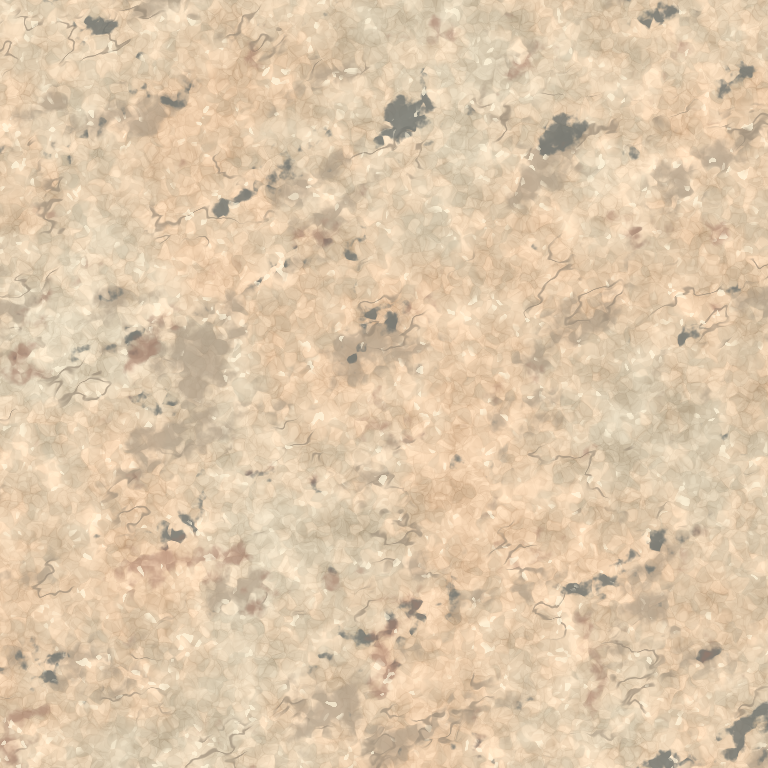
A Shadertoy shader for this texture:

```glsl
const vec3 SHADOW = vec3(0.805, 0.705, 0.585);
const vec3 CREAM = vec3(0.970, 0.885, 0.770);
const vec3 PEACH = vec3(0.022, -0.014, -0.030);
const vec3 TAUPE = vec3(0.665, 0.600, 0.520);
const vec3 SLATE = vec3(0.430, 0.445, 0.430);
const vec3 RUST = vec3(0.640, 0.480, 0.410);
const vec3 SPARKLE = vec3(1.0, 0.955, 0.850);

const float VEIN_ANGLE = 0.48;
const float CLUMP_SCALE = 36.0;
const float GRAIN_SCALE = 78.0;
const float FINE_SCALE = 145.0;
const float BASE_TONE = 0.64;
const float CREVICE_DEPTH = 0.42;

vec2 hash2(vec2 p) {
    vec3 q = fract(p.xyx * vec3(0.1031, 0.1030, 0.0973));
    q += dot(q, q.yzx + 33.33);
    return fract((q.xx + q.yz) * q.zy);
}

vec2 gradient(vec2 cell) {
    float a = 6.2832 * hash2(cell).x;
    return vec2(cos(a), sin(a));
}

float gradientNoise(vec2 p) {
    vec2 i = floor(p), f = fract(p);
    vec2 u = f * f * f * (f * (f * 6.0 - 15.0) + 10.0);
    vec2 e = vec2(1.0, 0.0);
    float a = dot(gradient(i), f);
    float b = dot(gradient(i + e.xy), f - e.xy);
    float c = dot(gradient(i + e.yx), f - e.yx);
    float d = dot(gradient(i + e.xx), f - e.xx);
    return mix(mix(a, b, u.x), mix(c, d, u.x), u.y);
}

float fbm(vec2 p) {
    float sum = 0.0, amp = 1.0;
    for (int i = 0; i < 4; i++) {
        sum += amp * gradientNoise(p);
        p = mat2(1.6, 1.2, -1.2, 1.6) * p + 17.3;
        amp *= 0.5;
    }
    return sum;
}

// Softly blended cell tone in x, crevice between cells in y
vec2 grains(vec2 p) {
    vec2 i = floor(p), f = fract(p);
    float near = 8.0, next = 8.0, total = 0.0, weights = 0.0;
    for (int y = -1; y <= 1; y++)
    for (int x = -1; x <= 1; x++) {
        vec2 o = vec2(x, y);
        float d = length(o + hash2(i + o) - f);
        float w = exp(-16.0 * d);
        total += w * hash2(i + o + 57.0).y;
        weights += w;
        next = min(next, max(near, d));
        near = min(near, d);
    }
    return vec2(total / weights, 1.0 - smoothstep(0.0, 0.24, next - near));
}

void mainImage(out vec4 fragColor, in vec2 fragCoord) {
    vec2 p = fragCoord / iResolution.y + 3.0;

    // Ragged outlines for the grains, slanted axes for the veins
    vec2 warp = vec2(gradientNoise(p * 55.0), gradientNoise(p * 55.0 + 31.0));
    vec2 ragged = p + 0.008 * warp;
    float c = cos(VEIN_ANGLE), s = sin(VEIN_ANGLE);
    vec2 slanted = mat2(c, -s, s, c) * ragged;

    // Three sizes of packed grain
    vec2 clump = grains(ragged * CLUMP_SCALE);
    vec2 grain = grains(ragged * GRAIN_SCALE + 11.0);
    vec2 fine = grains(ragged * FINE_SCALE + 23.0);
    float mottle = fbm(p * 21.0);
    float cloud = fbm(slanted * vec2(3.5, 6.0));
    float crevice = 0.3 * clump.y + 0.45 * grain.y + 0.25 * fine.y;
    float tone = BASE_TONE
        + 0.36 * (clump.x - 0.5)
        + 0.46 * (grain.x - 0.5)
        + 0.32 * (fine.x - 0.5)
        + 0.42 * mottle + 0.22 * cloud
        - CREVICE_DEPTH * crevice * (0.8 - mottle);
    vec3 color = mix(SHADOW, CREAM, tone);

    // Peach and straw drifts
    float hue = fbm(p * 3.2 + 5.0) + 0.5 * (clump.x - 0.5) + 0.5 * (grain.x - 0.5);
    color += PEACH * clamp(1.8 * hue, -1.0, 1.0);

    // Taupe stains and short slanted cracks
    float breakup = 0.30 * fbm(p * 38.0) + 0.22 * (0.5 - grain.x);
    float streak = fbm(slanted * vec2(5.0, 10.0) + 9.0) + breakup;
    color = mix(color, TAUPE, 0.62 * smoothstep(0.20, 0.52, streak));
    float ridge = abs(fbm(slanted * vec2(9.0, 17.0) + 41.0));
    float crackMask = smoothstep(0.12, 0.40, fbm(p * 9.0 + 13.0));
    color = mix(color, TAUPE * 0.9, 0.65 * crackMask * (1.0 - smoothstep(0.01, 0.06, ridge)));

    // Rare slate minerals and rusty spots
    float slate = fbm(slanted * vec2(6.0, 12.0) + 27.0) + 0.35 * streak + breakup;
    color = mix(color, SLATE, 0.78 * smoothstep(0.50, 0.72, slate));
    float rust = fbm(slanted * vec2(8.0, 11.0) + 63.0) + 0.3 * cloud + breakup;
    color = mix(color, RUST, 0.55 * smoothstep(0.40, 0.75, rust));

    // Bright crystal flecks
    float fleck = smoothstep(0.86, 0.96, fine.x) * smoothstep(-0.05, 0.30, mottle);
    color = mix(color, SPARKLE, 0.75 * fleck);

    fragColor = vec4(clamp(color, 0.0, 1.0), 1.0);
}
```
